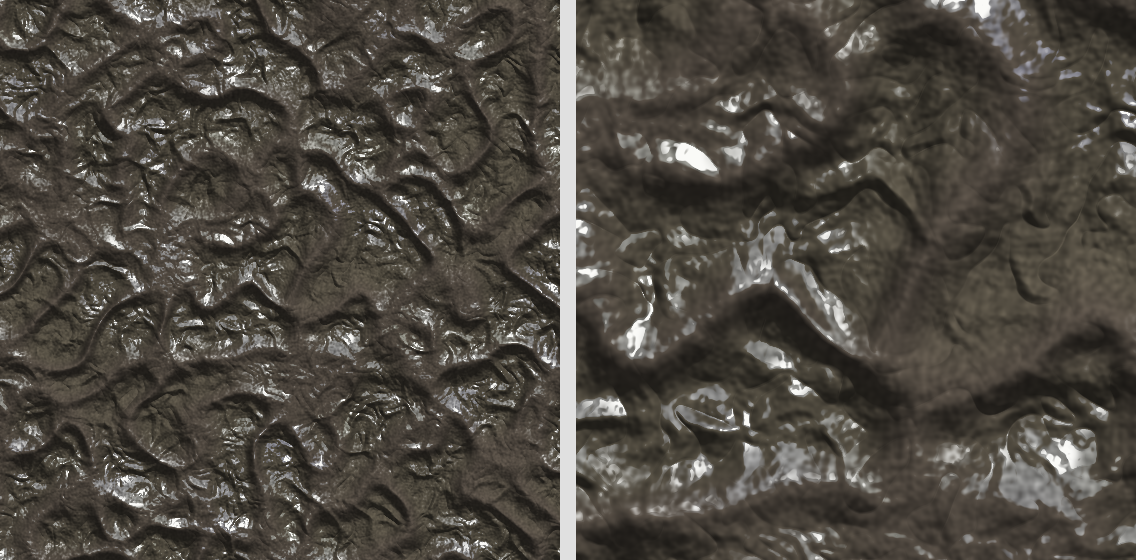
Left: the whole. Right: its middle third, enlarged.
A Shadertoy shader for this texture:

```glsl
// Wet, dark mud with worm-like ridges, glossy grey slopes and white glints.
#define WORM_SCALE 8.2
#define WORM_HEIGHT 0.036
#define CURL_SCALE 18.0
#define CURL_HEIGHT 0.0135
#define WRINKLE_HEIGHT 0.010
#define WARP 0.032
#define MUD_BROWN vec3(0.290, 0.262, 0.232)
#define MUD_OLIVE vec3(0.290, 0.270, 0.228)
#define SHEEN_GREY vec3(0.64, 0.65, 0.655)
#define GLINT_WHITE vec3(0.98, 0.98, 0.97)

// Integer hash giving two values from -1 to 1
vec2 hash2(ivec2 cell) {
    uvec2 v = uvec2(cell) * 1664525u + 1013904223u;
    v.x += v.y * 1664525u;
    v.y += v.x * 1664525u;
    v ^= v >> 16u;
    v.x += v.y * 1664525u;
    v.y += v.x * 1664525u;
    v ^= v >> 16u;
    return vec2(v & 65535u) / 32767.5 - 1.0;
}

// Gradient noise, mostly within -0.7 to 0.7
float noise(vec2 p) {
    ivec2 i = ivec2(floor(p));
    vec2 f = fract(p);
    vec2 u = f * f * f * (f * (f * 6.0 - 15.0) + 10.0);
    float a = dot(hash2(i), f);
    float b = dot(hash2(i + ivec2(1, 0)), f - vec2(1, 0));
    float c = dot(hash2(i + ivec2(0, 1)), f - vec2(0, 1));
    float d = dot(hash2(i + ivec2(1, 1)), f - vec2(1, 1));
    return 1.4 * mix(mix(a, b, u.x), mix(c, d, u.x), u.y);
}

// Rounded tube along the zero line of a noise field
float tube(float field, float width) {
    float t = field / width;
    return exp(-t * t);
}

vec2 warp(vec2 p, float scale, float amount) {
    return p + amount * vec2(noise(p * scale + 7.3), noise(p * scale + 41.7));
}

float wormRidge(vec2 p) {
    return tube(noise(warp(p, 8.0, WARP) * WORM_SCALE + 3.1), 0.19);
}

float height(vec2 p) {
    float worm = wormRidge(p);
    float valley = 1.0 - 0.65 * worm;
    vec2 q = warp(p, 19.0, 0.5 * WARP);
    float h = WORM_HEIGHT * worm + 0.030 * noise(p * 4.0 + 19.0);
    h += CURL_HEIGHT * valley * tube(noise(q * CURL_SCALE + 11.0), 0.24);
    h += WRINKLE_HEIGHT * valley * abs(noise(warp(q, 34.0, 0.012) * 42.0));
    h += 0.0024 * (0.3 + 0.7 * valley) * noise(q * 96.0);
    h += 0.0009 * (0.2 + 0.8 * valley) * noise(p * 220.0);
    return h;
}

void mainImage(out vec4 fragColor, in vec2 fragCoord) {
    vec2 p = fragCoord / iResolution.y;

    // Surface normal
    vec2 e = vec2(0.0009, 0.0);
    vec2 slope = vec2(height(p + e.xy) - height(p - e.xy),
                      height(p + e.yx) - height(p - e.yx)) / (2.0 * e.x);
    vec3 normal = normalize(vec3(-slope, 1.0));

    // Matte mud
    float worm = wormRidge(p);
    float grain = noise(p * 210.0 + 5.0) + 0.6 * noise(p * 85.0);
    float diffuse = max(dot(normal, normalize(vec3(0.25, 0.60, 0.76))), 0.0);
    float shade = (0.44 + 0.80 * diffuse) * (1.0 + 0.20 * grain);
    vec3 color = mix(MUD_OLIVE, MUD_BROWN, worm) * shade;

    // Wet film on slopes that face the light, broken up by grain
    float film = smoothstep(-0.28, 0.10, noise(p * 5.0 + 61.0) + 0.15 * grain);
    float facing = dot(normal, normalize(vec3(0.18, 0.66, 0.82)));
    float sheen = film * smoothstep(0.85, 0.95, facing + 0.03 * grain);
    vec3 sheenColor = SHEEN_GREY * (0.92 + 0.35 * grain);
    sheenColor.b += 0.08 * noise(p * 9.0 + 23.0);
    color = mix(color, sheenColor, 0.72 * sheen);

    // Sharp glints
    float patches = smoothstep(-0.20, 0.20, noise(p * 26.0 + 77.0));
    float glint = film * patches * smoothstep(0.962, 0.987, facing);
    color = mix(color, GLINT_WHITE, glint);

    fragColor = vec4(clamp(color, 0.0, 1.0), 1.0);
}
```
